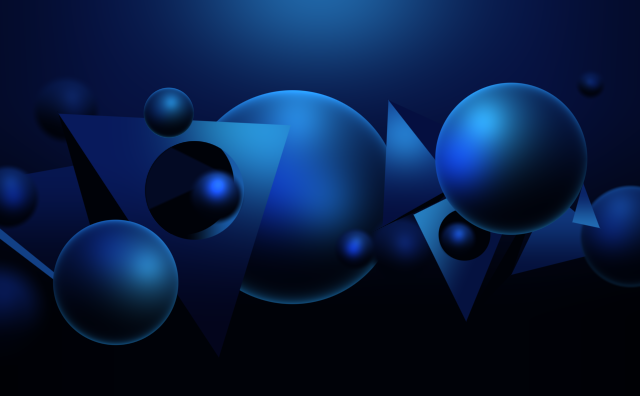
Give the GLSL for this background, as a Shadertoy shader.

```glsl
// Glossy blue spheres and pierced triangular plates floating in a dark studio.
// Every form is a disc or triangle distance, painted back to front; gaussian
// glows and rim light give the volume. The canvas is 4.74 units high.

float pixel; // width of one pixel in scene units

void paint(inout vec3 col, vec3 ink, float d, float blur) {
    float w = blur + pixel;
    col = mix(col, ink, 1.0 - smoothstep(-w, w, d));
}

float glow(vec2 p, vec2 centre, float falloff) {
    vec2 d = p - centre;
    return exp(-falloff * dot(d, d));
}

float edge(vec2 p, vec2 a, vec2 b) {
    vec2 e = normalize(b - a);
    return dot(p - a, vec2(e.y, -e.x));
}

// Signed distance to a triangle of either winding
float triangle(vec2 p, vec2 a, vec2 b, vec2 c) {
    float s = edge(c, a, b) < 0.0 ? 1.0 : -1.0;
    return max(s * edge(p, a, b), max(s * edge(p, b, c), s * edge(p, c, a)));
}

// Sphere with a cyan highlight and a deep blue glow, both placed in radii
void ball(inout vec3 col, vec2 p, vec2 centre, float r, float blur,
          vec2 lightAt, vec3 light, vec2 blueAt, float blue) {
    vec2 q = (p - centre) / r;
    float l = length(q);
    float sharp = 1.0 - smoothstep(0.005, 0.03, blur);
    vec3 ink = mix(vec3(0.0, 0.008, 0.04), vec3(0.02, 0.075, 0.25),
                   smoothstep(-0.7, 0.9, q.y));
    ink += light * (0.7 * glow(q, lightAt, 2.6) + 0.3 * glow(q, lightAt, 14.0));
    ink += blue * vec3(0.03, 0.14, 0.68) * glow(q, blueAt, 5.0);
    ink += sharp * vec3(0.07, 0.30, 0.45) * pow(min(l, 1.0), 18.0) * (0.35 + 0.65 * abs(q.y));
    paint(col, ink, (l - 1.0) * r, blur);
}

void mainImage(out vec4 fragColor, in vec2 fragCoord) {
    vec2 p = fragCoord / iResolution.y * 4.74;
    pixel = 0.75 * 4.74 / iResolution.y;
    vec3 night = vec3(0.0, 0.006, 0.03);

    // Backdrop: dark floor, blue wall and a lamp above the centre
    vec3 col = mix(night, vec3(0.022, 0.065, 0.25), smoothstep(0.9, 3.7, p.y));
    col *= 1.0 - 0.35 * smoothstep(2.2, 4.2, abs(p.x - 3.85));
    col += vec3(0.10, 0.33, 0.40) * glow(p * vec2(0.55, 0.85), vec2(2.1, 4.15), 1.4);

    // Far, out of focus spheres
    ball(col, p, vec2(0.79, 3.43), 0.37, 0.05, vec2(0.2, 0.4), vec3(0.03, 0.07, 0.15), vec2(0.3, -0.1), 0.12);
    ball(col, p, vec2(-0.05, 1.0), 0.52, 0.16, vec2(0.2, 0.4), vec3(0.01, 0.03, 0.10), vec2(0.0), 0.05);
    ball(col, p, vec2(7.07, 3.73), 0.15, 0.035, vec2(-0.1, 0.2), vec3(0.03, 0.09, 0.2), vec2(0.3, 0.0), 0.15);

    // Left rear plate with a lit lower bevel
    paint(col, vec3(0.07, 0.25, 0.52),
          triangle(p, vec2(-0.6, 2.34), vec2(0.95, 2.77), vec2(1.5, 0.74)), 0.0);
    paint(col, mix(vec3(0.01, 0.03, 0.13), vec3(0.025, 0.085, 0.31), smoothstep(1.5, 2.7, p.y)),
          triangle(p, vec2(-0.6, 2.49), vec2(0.95, 2.77), vec2(1.5, 0.79)), 0.0);
    ball(col, p, vec2(0.09, 2.38), 0.36, 0.035, vec2(0.1, 0.5), vec3(0.04, 0.12, 0.24), vec2(0.2, 0.0), 0.4);

    // Great central sphere and its lower right sheen
    ball(col, p, vec2(3.5, 2.38), 1.28, 0.0, vec2(0.05, 0.75), vec3(0.13, 0.44, 0.58), vec2(-0.2, 0.08), 0.62);
    col += vec3(0.05, 0.20, 0.33) * glow(p, vec2(3.92, 2.3), 5.0);
    ball(col, p, vec2(4.8, 1.77), 0.36, 0.06, vec2(0.1, 0.2), vec3(0.03, 0.07, 0.16), vec2(0.2, 0.0), 0.15);

    // Large pierced plate: shaded side, then lit face
    paint(col, night, triangle(p, vec2(0.70, 3.38), vec2(1.08, 2.04), vec2(2.62, 0.46)), 0.0);
    vec3 face = mix(vec3(0.01, 0.02, 0.11), vec3(0.03, 0.10, 0.36), smoothstep(0.8, 2.9, p.y));
    face += vec3(0.12, 0.44, 0.47) * glow(p, vec2(3.3, 3.15), 1.4);
    face += vec3(0.04, 0.16, 0.12) * glow(p, vec2(2.55, 3.3), 3.0);
    paint(col, face, triangle(p, vec2(0.70, 3.38), vec2(3.48, 3.24), vec2(2.62, 0.46)), 0.0);

    // Its hole: lit wall on the lower right, dim facet inside
    float hole = length(p - vec2(2.33, 2.46)) - 0.59;
    paint(col, mix(night, vec3(0.10, 0.36, 0.66), smoothstep(2.2, 2.8, p.x)), hole, 0.0);
    float inner = max(hole, length(p - vec2(2.18, 2.55)) - 0.62);
    paint(col, night, inner, 0.0);
    paint(col, vec3(0.012, 0.04, 0.14),
          max(inner, triangle(p, vec2(1.6, 2.15), vec2(1.8, 3.1), vec2(2.7, 2.65))), 0.01);
    ball(col, p, vec2(2.59, 2.39), 0.30, 0.04, vec2(0.1, 0.5), vec3(0.12, 0.30, 0.45), vec2(0.0, 0.3), 0.9);

    // Spheres in front of the plate
    ball(col, p, vec2(2.02, 3.39), 0.30, 0.0, vec2(0.1, 0.4), vec3(0.11, 0.42, 0.55), vec2(-0.4, 0.0), 0.15);
    ball(col, p, vec2(1.385, 1.36), 0.75, 0.0, vec2(0.52, 0.25), vec3(0.14, 0.42, 0.53), vec2(-0.1, 0.5), 0.25);
    ball(col, p, vec2(4.25, 1.76), 0.23, 0.03, vec2(0.1, 0.4), vec3(0.08, 0.20, 0.32), vec2(-0.1, 0.0), 0.75);

    // Upper right wedge: underside, back face, lit face
    paint(col, night, triangle(p, vec2(4.57, 2.02), vec2(5.45, 2.52), vec2(5.25, 2.33)), 0.0);
    paint(col, vec3(0.018, 0.06, 0.25), triangle(p, vec2(4.65, 3.54), vec2(5.4, 3.2), vec2(5.45, 2.5)), 0.0);
    face = mix(vec3(0.02, 0.06, 0.25), vec3(0.06, 0.22, 0.52), smoothstep(2.1, 3.2, p.y));
    face += vec3(0.08, 0.26, 0.28) * glow(p, vec2(4.85, 3.12), 7.0);
    paint(col, face, triangle(p, vec2(4.65, 3.54), vec2(4.58, 2.03), vec2(5.45, 2.52)), 0.0);

    // Far right plate and sphere, with a bright tip before them
    paint(col, mix(vec3(0.02, 0.07, 0.24), vec3(0.06, 0.21, 0.48), smoothstep(1.5, 2.2, p.y)),
          triangle(p, vec2(6.12, 1.45), vec2(6.6, 2.44), vec2(7.4, 1.77)), 0.0);
    ball(col, p, vec2(7.55, 1.91), 0.60, 0.018, vec2(-0.2, 0.6), vec3(0.05, 0.16, 0.28), vec2(-0.4, 0.1), 0.25);
    paint(col, mix(vec3(0.04, 0.14, 0.40), vec3(0.13, 0.42, 0.70), smoothstep(2.45, 2.0, p.y)),
          triangle(p, vec2(6.98, 2.55), vec2(7.18, 2.01), vec2(6.85, 2.08)), 0.0);

    // Small pierced plate
    paint(col, night, triangle(p, vec2(5.58, 0.89), vec2(6.12, 1.46), vec2(6.45, 2.4)), 0.0);
    face = mix(vec3(0.02, 0.07, 0.25), vec3(0.15, 0.50, 0.76), smoothstep(6.0, 4.95, p.x + 0.45 * (2.2 - p.y)));
    paint(col, face, triangle(p, vec2(4.95, 2.17), vec2(6.4, 2.89), vec2(5.58, 0.89)), 0.0);
    paint(col, night, length(p - vec2(5.56, 1.93)) - 0.31, 0.0);
    ball(col, p, vec2(5.48, 1.87), 0.20, 0.03, vec2(0.1, 0.4), vec3(0.07, 0.20, 0.33), vec2(0.0, 0.2), 0.4);

    // Bright foreground sphere
    ball(col, p, vec2(6.12, 2.84), 0.91, 0.0, vec2(-0.35, 0.5), vec3(0.17, 0.58, 0.68), vec2(-0.72, -0.03), 0.85);

    fragColor = vec4(clamp(col, 0.0, 1.0), 1.0);
}
```
